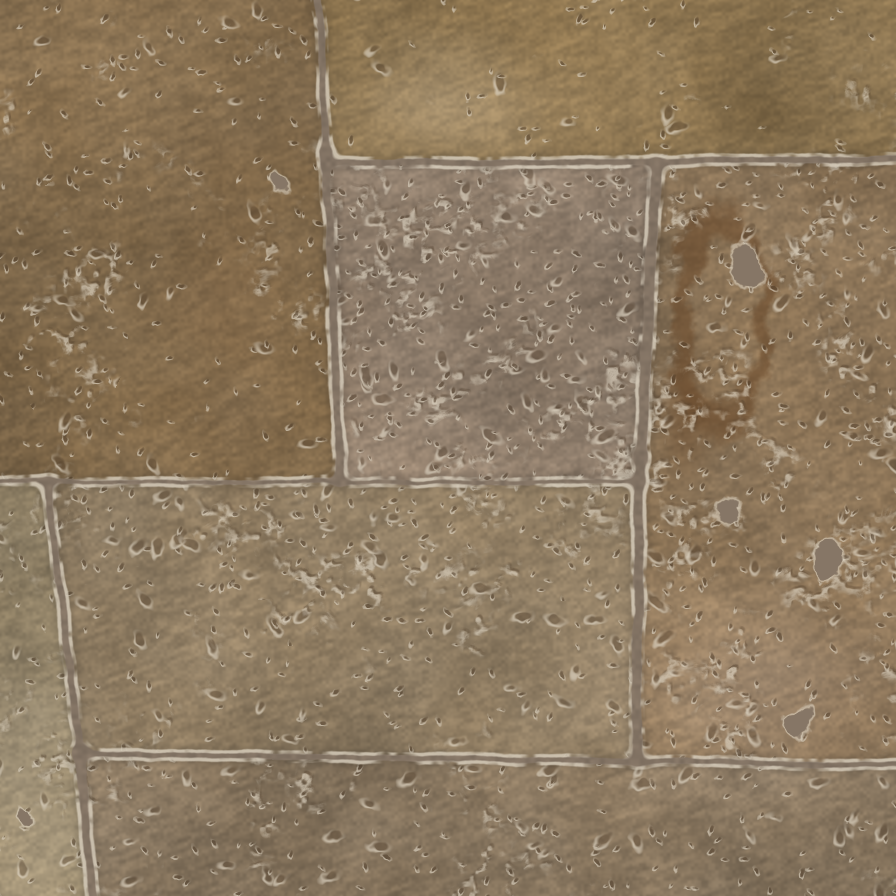
Write a WebGL 2 fragment shader that draws this texture.

```glsl
#version 300 es
precision highp float;
uniform vec2 u_resolution;
out vec4 fragColor;

const vec3 GROUT = vec3(0.51, 0.45, 0.39);
const vec3 LIME = vec3(0.84, 0.80, 0.73);
const vec3 SHADOW = vec3(0.30, 0.23, 0.16);
const vec3 RUST = vec3(0.40, 0.27, 0.15);

float hash(vec2 p) {
  return fract(sin(dot(p, vec2(127.1, 311.7))) * 43758.5);
}

float noise(vec2 p) {
  vec2 i = floor(p), f = fract(p);
  f = f * f * (3.0 - 2.0 * f);
  return mix(mix(hash(i), hash(i + vec2(1, 0)), f.x),
             mix(hash(i + vec2(0, 1)), hash(i + vec2(1, 1)), f.x), f.y);
}

float fbm(vec2 p) {
  float sum = 0.0, amp = 0.5;
  for (int i = 0; i < 5; i++) {
    sum += amp * noise(p);
    p = mat2(0.8, 0.6, -0.6, 0.8) * p * 2.03 + 7.3;
    amp *= 0.5;
  }
  return sum / 0.97;
}

float segment(vec2 p, vec2 a, vec2 b) {
  vec2 ab = b - a;
  return length(p - a - ab * clamp(dot(p - a, ab) / dot(ab, ab), 0.0, 1.0));
}

float smoothMin(float a, float b, float k) {
  float h = max(k - abs(a - b), 0.0) / k;
  return min(a, b) - h * h * k * 0.25;
}

float spot(vec2 p, vec2 centre, vec2 radius) {
  vec2 v = (p - centre) / radius;
  return exp(-dot(v, v));
}

// Signed distance to the network of grout joints
float joints(vec2 p) {
  float k = 0.012;
  float d = segment(p, vec2(0.355, 1.02), vec2(0.364, 0.83)) - 0.0042;
  d = smoothMin(d, segment(p, vec2(0.364, 0.83), vec2(0.380, 0.466)) - 0.0048, k);
  d = smoothMin(d, segment(p, vec2(0.366, 0.818), vec2(1.02, 0.822)) - 0.0040, k);
  d = smoothMin(d, segment(p, vec2(0.733, 0.818), vec2(0.715, 0.49)) - 0.0062, k);
  d = smoothMin(d, segment(p, vec2(0.715, 0.49), vec2(0.710, 0.155)) - 0.0058, k);
  d = smoothMin(d, segment(p, vec2(-0.02, 0.463), vec2(0.714, 0.462)) - 0.0028, k);
  d = smoothMin(d, segment(p, vec2(0.053, 0.46), vec2(0.089, 0.16)) - 0.0046, k);
  d = smoothMin(d, segment(p, vec2(0.089, 0.16), vec2(0.104, -0.02)) - 0.0050, k);
  return smoothMin(d, segment(p, vec2(0.089, 0.159), vec2(1.02, 0.146)) - 0.0036, k);
}

// Slab colour in rgb, amount of crust and pitting in a
vec4 slab(vec2 p) {
  float leftEdge = mix(0.380, 0.356, (p.y - 0.466) / 0.534);
  float rightEdge = mix(0.710, 0.733, smoothstep(0.15, 0.82, p.y));
  float lowEdge = mix(0.104, 0.053, p.y / 0.462);
  float floorEdge = mix(0.160, 0.146, p.x);
  if (p.y > 0.463 && p.x < leftEdge) return vec4(0.50, 0.41, 0.29, 0.34);
  if (p.y > 0.820) return vec4(0.53, 0.44, 0.30, 0.16);
  if (p.x > rightEdge && p.y > floorEdge) return vec4(0.53, 0.44, 0.33, 0.68);
  if (p.y > 0.463) return vec4(0.56, 0.49, 0.42, 0.82);
  if (p.x < lowEdge) return vec4(0.58, 0.52, 0.41, 0.50);
  if (p.y > floorEdge) return vec4(0.54, 0.47, 0.37, 0.32 + 0.45 * smoothstep(0.25, 0.46, p.y));
  return vec4(0.52, 0.45, 0.36, 0.48);
}

// Broken, thread-like lime deposits
float crust(vec2 p, float amount) {
  vec2 q = p + 0.012 * vec2(noise(p * 45.0), noise(p * 45.0 + 19.0));
  float thread = 1.0 - smoothstep(0.0, 0.13, abs(fbm(q * vec2(34.0, 42.0)) - 0.5));
  float patches = smoothstep(0.72 - 0.34 * amount, 0.92 - 0.34 * amount, fbm(p * 17.0 + 31.0));
  return thread * patches * smoothstep(0.35, 0.70, noise(p * 150.0));
}

// Scattered elongated pits: hollow in x, lit lip in y
vec2 pits(vec2 p, float scale, float chance, float blur) {
  vec2 g = p * scale, result = vec2(0);
  for (int y = -1; y <= 1; y++)
  for (int x = -1; x <= 1; x++) {
    vec2 cell = floor(g) + vec2(x, y);
    if (hash(cell + 3.7) > chance) continue;
    vec2 v = g - cell - vec2(hash(cell), hash(cell + 11.0));
    float a = 6.283 * hash(cell + 23.0);
    vec2 r = mat2(cos(a), sin(a), -sin(a), cos(a)) * v;
    float d = length(r * vec2(1.0, 2.0)) - mix(0.10, 0.34, hash(cell + 41.0));
    d += 0.22 * (noise(g * 5.0) - 0.5);
    float light = 0.5 + 0.5 * dot(v / (length(v) + 0.001), vec2(-0.5, -0.85));
    float e = 0.06 + blur * scale;
    result = max(result, vec2(1.0 - smoothstep(-e, e, d),
                              (1.0 - smoothstep(0.0, e + 0.08, abs(d - 0.08))) * light));
  }
  return result;
}

void main() {
  vec2 p = gl_FragCoord.xy / u_resolution;
  float px = 1.0 / u_resolution.y;
  vec2 wobble = vec2(fbm(p * 28.0), fbm(p * 28.0 + 50.0)) - 0.5;
  vec4 stone = slab(p);
  vec3 col = stone.rgb;

  // Broad mottling, slanted streaks and grain
  col *= 1.0 + 0.34 * (fbm(p * 7.0 + 4.0) - 0.5);
  col += vec3(0.05, 0.055, 0.06) * (fbm(p * 15.0 + 70.0) - 0.4);
  vec2 slanted = mat2(0.94, -0.34, 0.34, 0.94) * p;
  col *= 1.0 + 0.16 * (noise(slanted * vec2(70.0, 190.0)) - 0.5);
  col *= 1.0 + 0.12 * (noise(p * 260.0) - 0.5);
  col += 0.09 * spot(p, vec2(0.50, 0.88), vec2(0.12, 0.06));
  col += 0.07 * spot(p, vec2(0.03, 0.10), vec2(0.07, 0.15));
  col += vec3(0.06, 0.06, 0.07) * spot(p, vec2(0.85, 0.23), vec2(0.14, 0.09));
  col = mix(col, RUST, 0.30 * spot(p, vec2(0.27, 0.66), vec2(0.10, 0.17)) * fbm(p * 12.0));

  // Rusty swirl in the right slab
  float swirl = abs(length((p + 0.05 * wobble - vec2(0.805, 0.645)) / vec2(0.046, 0.115)) - 1.0);
  col = mix(col, RUST, 0.55 * (1.0 - smoothstep(0.05, 0.30, swirl)) * step(0.74, p.x));
  col = mix(col, RUST, 0.45 * spot(p, vec2(0.765, 0.53), vec2(0.025, 0.05)));

  // Lime deposits with a cast shadow
  float amount = stone.a + 0.35 * spot(p, vec2(0.09, 0.63), vec2(0.07, 0.12));
  float lime = crust(p, amount);
  float shade = crust(p + vec2(-0.002, -0.003), amount);
  col = mix(col, SHADOW, 0.45 * shade * (1.0 - lime));
  col = mix(col, LIME, 0.72 * lime);

  // Pits in two sizes
  vec2 small = pits(p, 75.0, 0.42 * amount, px);
  vec2 large = pits(p + 0.37, 34.0, 0.38 * amount, px);
  col = mix(col, SHADOW, 0.50 * max(small.x, 0.75 * large.x));
  col = mix(col, LIME, 0.75 * max(small.y, large.y));

  // Filled holes: centre and radius
  vec3 holes[6] = vec3[6](vec3(0.925, 0.372, 0.017), vec3(0.892, 0.199, 0.016),
    vec3(0.830, 0.707, 0.019), vec3(0.814, 0.430, 0.011),
    vec3(0.309, 0.798, 0.010), vec3(0.026, 0.088, 0.011));
  for (int i = 0; i < 6; i++) {
    float d = length((p + 0.035 * wobble - holes[i].xy) * vec2(1.15, 0.9)) - holes[i].z;
    col = mix(col, LIME, 0.65 * (1.0 - smoothstep(0.0, 0.002 + px, abs(d - 0.001))));
    col = mix(col, GROUT * 1.03, 1.0 - smoothstep(-px, px, d));
  }

  // Grout with chipped pale edges
  float d = joints(p + 0.006 * wobble);
  float chips = smoothstep(0.25, 0.62, noise(p * 42.0) * 0.6 + noise(p * 130.0) * 0.4);
  float lip = 1.0 - smoothstep(0.0007, 0.0022 + px, abs(d - 0.0012));
  col *= 1.0 - 0.12 * (1.0 - smoothstep(0.0, 0.012, abs(d)));
  col = mix(col, GROUT * (0.93 + 0.14 * noise(p * 180.0)), 1.0 - smoothstep(-px, px, d));
  col = mix(col, LIME, 0.85 * lip * chips);

  fragColor = vec4(clamp(col, 0.0, 1.0), 1.0);
}
```
